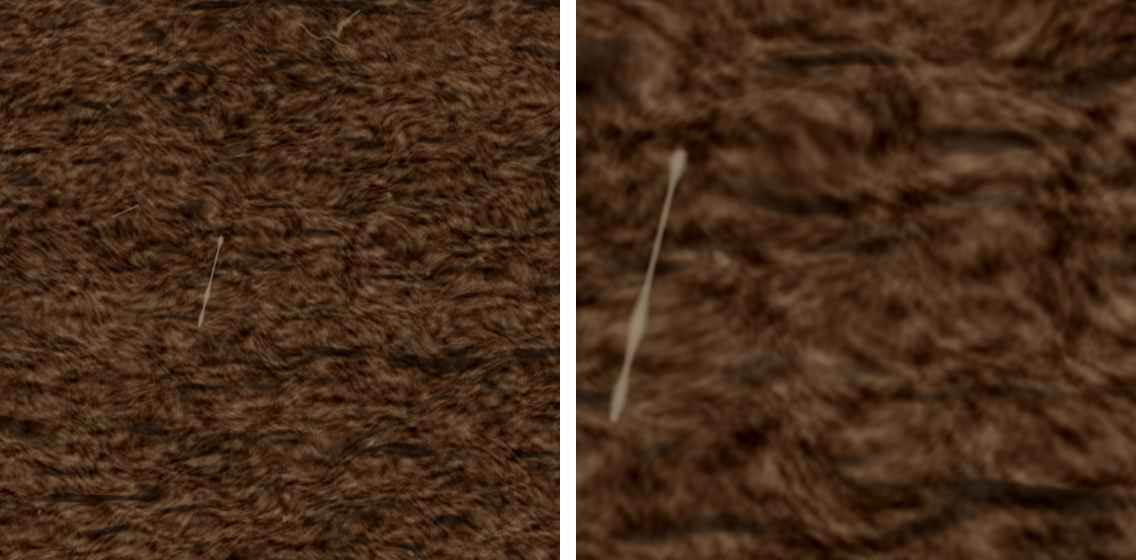
Left: the whole. Right: its middle third, enlarged.
Write a three.js fragment shader that draws this texture.

```glsl
// Dark brown felted wool with a horizontal nap, shadowed furrows and stray lint.
// Stretched gradient noise at several scales sets a tone for a linear colour ramp;
// furrows darken it and soft distance fields lay pale fibres and specks on top.

#define BASE_COLOR vec3(0.276, 0.174, 0.093)
#define TONE_STEP vec3(0.064, 0.060, 0.053)
#define FURROW_COLOR vec3(0.105, 0.060, 0.025)
#define LINT_COLOR vec3(0.60, 0.54, 0.45)
#define CLUMP_SCALE vec2(20.0, 54.0)
#define TUFT_SCALE vec2(44.0, 86.0)
#define STRAND_SCALE vec2(62.0, 135.0)
#define GRAIN_SCALE 190.0
#define WARP 0.012
#define SPECK_COUNT 12

varying vec2 vUv;

float hash(vec2 p) {
  return fract(sin(dot(p, vec2(127.1, 311.7))) * 43758.5453);
}

float cornerSlope(vec2 cell, vec2 offset) {
  float angle = 6.2832 * hash(cell);
  return dot(vec2(cos(angle), sin(angle)), offset);
}

// Gradient noise scaled to a deviation of about one
float noise(vec2 p) {
  vec2 i = floor(p);
  vec2 f = p - i;
  vec2 u = f * f * (3.0 - 2.0 * f);
  vec2 e = vec2(1.0, 0.0);
  float low = mix(cornerSlope(i, f), cornerSlope(i + e, f - e), u.x);
  float high = mix(cornerSlope(i + e.yx, f - e.yx), cornerSlope(i + 1.0, f - 1.0), u.x);
  return mix(low, high, u.y) * 4.75;
}

// Short hairs lying along the given angle
float strands(vec2 p, float angle) {
  float c = cos(angle);
  float s = sin(angle);
  return noise(vec2(c * p.x + s * p.y, c * p.y - s * p.x) * STRAND_SCALE + 31.0);
}

// Wool tone from large patches down to fine grain
float woolTone(vec2 p) {
  float lean = smoothstep(-0.7, 0.7, noise(p * vec2(4.0, 6.0) + 5.0));
  float tone = 0.25 * noise(p * vec2(3.0, 8.0) + 11.0);
  tone += 0.58 * noise(p * CLUMP_SCALE);
  tone += 0.50 * noise(p * TUFT_SCALE + 17.0);
  tone += 0.56 * mix(strands(p, -0.65), strands(p, 0.45), lean);
  return tone + 0.24 * noise(p * GRAIN_SCALE + 43.0);
}

// Soft horizontal band between two ends
float seam(vec2 p, float height, float left, float right, float thickness) {
  float across = (p.y - height) / thickness;
  float along = smoothstep(left - 0.08, left + 0.08, p.x)
              * (1.0 - smoothstep(right - 0.08, right + 0.08, p.x));
  return exp(-across * across) * along;
}

// Broken dark furrows, densest inside the seams
float furrows(vec2 p) {
  float bands = seam(p, 0.355, 0.52, 1.10, 0.024);
  bands = max(bands, seam(p, 0.992, 0.25, 1.10, 0.016));
  bands = max(bands, seam(p, 0.245, -0.10, 0.28, 0.011));
  bands = max(bands, seam(p, 0.195, 0.42, 0.95, 0.012));
  bands = max(bands, seam(p, 0.110, -0.10, 0.30, 0.009));
  bands = max(bands, 0.6 * seam(p, 0.875, 0.25, 0.65, 0.014));
  float gaps = noise(p * vec2(13.0, 50.0) + 71.0);
  return smoothstep(0.9, 2.5, gaps + 1.75 * bands);
}

// Coverage of a soft fibre; x is cover, y is position along it
vec2 fibre(vec2 p, vec2 a, vec2 b, float radius) {
  vec2 d = b - a;
  float t = clamp(dot(p - a, d) / dot(d, d), 0.0, 1.0);
  float dist = length(p - a - d * t);
  return vec2(1.0 - smoothstep(0.1 * radius, radius, dist), t);
}

float lint(vec2 p) {
  // Long hair with thicker knots
  vec2 a = vec2(0.395, 0.574);
  vec2 b = vec2(0.356, 0.418);
  float t = fibre(p, a, b, 0.01).y;
  float knots = exp(-pow((t - 0.03) * 18.0, 2.0)) + exp(-pow((t - 0.64) * 10.0, 2.0))
              + 0.8 * exp(-pow((t - 0.92) * 14.0, 2.0));
  float cover = fibre(p, a, b, 0.0032 + 0.0045 * knots).x * (0.65 + 0.25 * knots);

  // Faint short hairs
  vec2 bend = p + 0.003 * vec2(noise(p * 35.0), noise(p * 35.0 + 9.0));
  cover = max(cover, 0.48 * fibre(p, vec2(0.202, 0.613), vec2(0.246, 0.633), 0.0034).x);
  cover = max(cover, 0.42 * fibre(bend, vec2(0.535, 0.955), vec2(0.572, 0.932), 0.0042).x);
  cover = max(cover, 0.36 * fibre(bend, vec2(0.572, 0.932), vec2(0.615, 0.922), 0.0040).x);
  cover = max(cover, 0.45 * fibre(bend, vec2(0.598, 0.938), vec2(0.636, 0.980), 0.0045).x);

  // Scattered specks
  for (int i = 0; i < SPECK_COUNT; i++) {
    float id = float(i);
    vec2 center = vec2(hash(vec2(id, 3.0)), hash(vec2(id, 8.0)));
    vec2 reach = 0.005 * (vec2(hash(vec2(id, 13.0)), hash(vec2(id, 19.0))) - 0.5);
    cover = max(cover, 0.45 * fibre(p, center - reach, center + reach, 0.0055).x);
  }
  return min(cover, 0.95);
}

void main() {
  vec2 p = vUv;
  vec2 drift = vec2(noise(p * 13.0 + 2.0), noise(p * vec2(11.0, 16.0) + 23.0));
  vec2 wool = p + WARP * drift * vec2(0.4, 0.3);
  vec3 color = BASE_COLOR + TONE_STEP * woolTone(wool);
  color = mix(color, FURROW_COLOR + 0.35 * (color - BASE_COLOR), 0.78 * furrows(wool));
  color = mix(color, LINT_COLOR, lint(p));
  gl_FragColor = vec4(clamp(color, 0.0, 1.0), 1.0);
}
```
